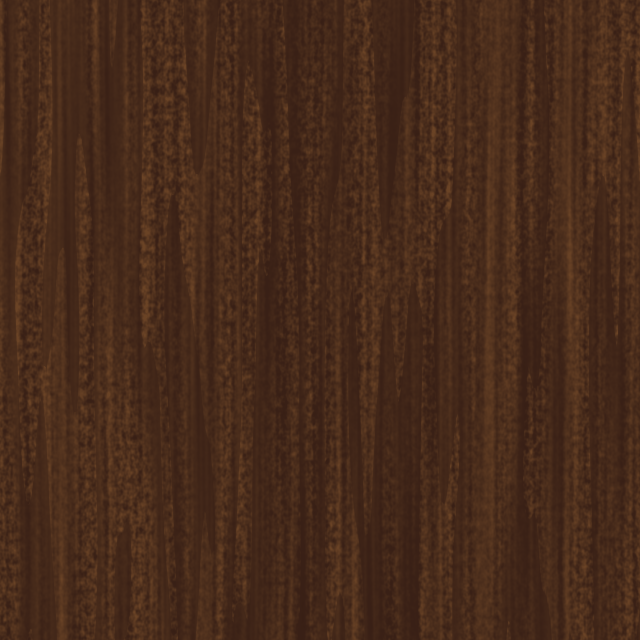
This texture is drawn by a Shadertoy shader. Its source:

```glsl
// Dark walnut veneer with vertical grain. Contours of a tall, stretched noise
// field give growth rings that darken slowly and end at a sharp edge; fine
// streaks and a speckled mottle in the pale early wood lie on top.

const vec3 DARK_WOOD  = vec3(0.218, 0.121, 0.083);
const vec3 MID_WOOD   = vec3(0.281, 0.169, 0.104);
const vec3 LIGHT_WOOD = vec3(0.415, 0.262, 0.147);

const vec2 BROAD_RING  = vec2(8.0, 0.55);   // noise cells across the canvas
const vec2 NARROW_RING = vec2(29.0, 1.7);
const vec2 RING_WOBBLE = vec2(58.0, 3.6);
const vec2 BAND_SCALE  = vec2(16.0, 0.4);
const vec2 STREAK_SCALE = vec2(72.0, 1.2);
const vec2 FIBRE_SCALE  = vec2(150.0, 2.4);
const vec2 MOTTLE_SCALE = vec2(98.0, 74.0);

const float BASE_TONE     = 0.405;
const float TONE_FLOOR    = 0.12;   // width of the soft limit in the darks
const float RING_DARKNESS = 0.23;
const float BAND_DEPTH    = 0.25;
const float STREAK_DEPTH  = 0.46;
const float FIBRE_DEPTH   = 0.42;
const float MOTTLE_DEPTH  = 1.12;

// Integer hash to a unit gradient direction
vec2 gradientAt(ivec2 cell) {
    uvec2 q = uvec2(cell + 4096);
    uint h = q.x * 1597334677u ^ q.y * 3812015801u;
    h = (h ^ (h >> 15)) * 2246822519u;
    h = (h ^ (h >> 13)) * 3266489917u;
    h ^= h >> 16;
    float angle = 6.2831853 * float(h & 65535u) / 65536.0;
    return vec2(cos(angle), sin(angle));
}

// Gradient noise, roughly -0.7 to 0.7
float noise(vec2 p) {
    vec2 base = floor(p);
    vec2 f = p - base;
    ivec2 c = ivec2(base);
    vec2 u = f * f * f * (f * (f * 6.0 - 15.0) + 10.0);
    float a = dot(gradientAt(c), f);
    float b = dot(gradientAt(c + ivec2(1, 0)), f - vec2(1.0, 0.0));
    float d = dot(gradientAt(c + ivec2(0, 1)), f - vec2(0.0, 1.0));
    float e = dot(gradientAt(c + ivec2(1, 1)), f - vec2(1.0, 1.0));
    return mix(mix(a, b, u.x), mix(d, e, u.x), u.y);
}

// Height field whose whole-number contours are the ring edges
float ringField(vec2 p) {
    return 1.9 * noise(p * BROAD_RING + vec2(3.3, 7.6))
         + 0.90 * noise(p * NARROW_RING + vec2(21.4, 12.3))
         + 0.12 * noise(p * RING_WOBBLE + vec2(5.7, 31.2));
}

// Late wood darkness: a slow ramp with a sharp, antialiased drop
float lateWood(float field) {
    float phase = fract(field);
    float edge = clamp(fwidth(field) * 1.3, 0.001, 0.5);
    float ramp = smoothstep(0.3, 1.0, phase);
    return mix(1.0, ramp, smoothstep(0.0, edge, phase));
}

// Blotchy speckle in three octaves
float mottle(vec2 p) {
    float sum = 0.0;
    float weight = 0.5;
    vec2 q = p * MOTTLE_SCALE;
    for (int i = 0; i < 3; i++) {
        sum += weight * noise(q);
        q = q * 1.6 + vec2(17.3, 9.1);
        weight *= 0.8;
    }
    return sum;
}

// Three stop ramp with a soft limit at the dark end
vec3 woodColor(float tone) {
    tone = 0.5 * (tone + sqrt(tone * tone + TONE_FLOOR * TONE_FLOOR));
    vec3 low = mix(DARK_WOOD, MID_WOOD, clamp(tone / 0.35, 0.0, 1.0));
    return mix(low, LIGHT_WOOD, clamp((tone - 0.35) / 0.65, 0.0, 1.0));
}

void mainImage(out vec4 fragColor, in vec2 fragCoord) {
    vec2 p = fragCoord / iResolution.y;

    // Gentle sideways drift of the grain
    vec2 grain = p + vec2(0.006 * noise(p * vec2(3.0, 1.8) + 40.5), 0.0);

    // Growth rings
    float late = lateWood(ringField(grain));
    float early = 1.0 - late;

    // Long bands, streaks and fibres
    float band = noise(grain * BAND_SCALE + vec2(8.2, 2.4));
    float streak = noise(grain * STREAK_SCALE + vec2(14.6, 6.8));
    float fibre = noise(grain * FIBRE_SCALE + vec2(2.9, 18.5));

    // Mottle shows in pale wood and fades in some strips
    float strip = smoothstep(-0.35, 0.2, noise(grain * vec2(18.0, 0.7) + 63.7));
    float speckle = mottle(p) * mix(0.2, 1.0, early) * mix(0.4, 1.0, strip);

    float tone = BASE_TONE - RING_DARKNESS * late + BAND_DEPTH * band
               + (STREAK_DEPTH * streak + FIBRE_DEPTH * fibre) * mix(0.65, 1.0, early)
               + MOTTLE_DEPTH * speckle;

    fragColor = vec4(woodColor(tone), 1.0);
}
```
